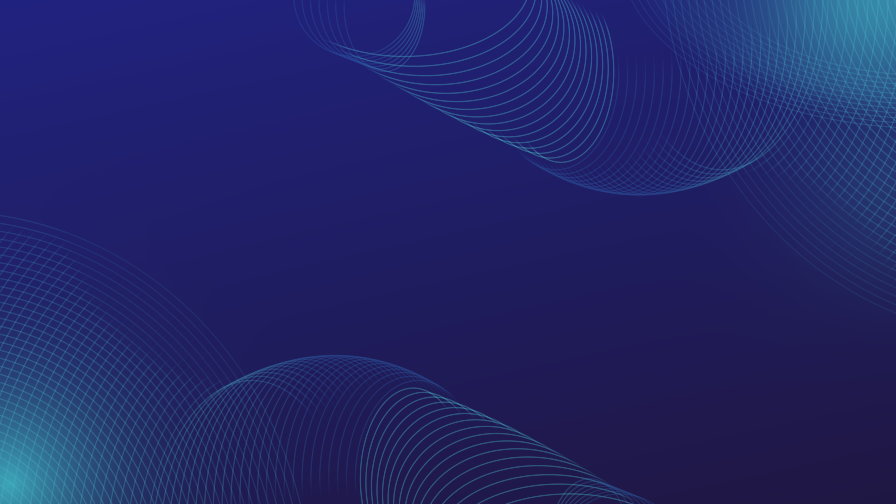
This background is drawn by a WebGL 1 fragment shader. Its source:

```glsl
precision highp float;

uniform vec2 u_resolution;

#define MAX_LINES 36
#define LINE_HALF_WIDTH 0.0003
#define LINE_ALPHA 0.25
#define SKY_BLUE vec3(0.125, 0.135, 0.50)
#define DEEP_PLUM vec3(0.12, 0.09, 0.26)
#define STRAND_CYAN vec3(0.29, 0.74, 0.80)
#define STRAND_BLUE vec3(0.18, 0.40, 0.70)
#define GLOW_TEAL vec3(0.24, 0.66, 0.73)

// Approximate signed distance to an axis-aligned ellipse
float ellipseDistance(vec2 p, vec2 radius) {
  float k = length(p / radius);
  return k * (k - 1.0) / max(length(p / (radius * radius)), 0.0001);
}

// Ellipse arcs (center, radii) blended between two shapes along a bowed path,
// kept where the normal faces "facing"
float arcFamily(vec2 p, vec4 first, vec4 last, float bow, vec2 facing, float cutoff, float count) {
  float pixel = 1.0 / u_resolution.y;
  float coverage = 0.0;
  for (int i = 0; i < MAX_LINES; i++) {
    if (float(i) >= count) break;
    float t = float(i) / (count - 1.0);
    vec4 shape = mix(first, last, t);
    shape.y += 4.0 * bow * t * (1.0 - t);
    vec2 q = p - shape.xy;
    vec2 normal = normalize(q / shape.zw + 0.00001);
    float visible = smoothstep(cutoff, cutoff + 0.3, dot(normal, normalize(facing)));
    float d = abs(ellipseDistance(q, shape.zw));
    float line = 1.0 - smoothstep(LINE_HALF_WIDTH, LINE_HALF_WIDTH + pixel, d);
    coverage += (1.0 - coverage) * line * visible * LINE_ALPHA;
  }
  return coverage;
}

void addTint(inout vec3 color, vec3 tint, float amount) {
  color = mix(color, tint, clamp(amount, 0.0, 1.0));
}

// One rippling ribbon: a broad mesh on the left, narrowing to the right
void addRibbon(inout vec3 color, vec2 p) {
  if (p.y > 0.64 || p.x > 1.36) return;

  // Mesh, brighter towards its root and hollowed above the pinch
  float sheet = 1.0 - smoothstep(-0.06, 0.0, ellipseDistance(p - vec2(-0.1, -0.2), vec2(0.72, 0.78)));
  float hollow = 1.0 - smoothstep(-0.02, 0.02, ellipseDistance(p - vec2(0.45, 0.66), vec2(0.34, 0.42)));
  float nearRoot = 1.0 - smoothstep(0.25, 0.62, length(p * vec2(1.25, 1.0)));
  vec3 meshTint = mix(STRAND_BLUE, STRAND_CYAN, 0.4 + 0.6 * nearRoot);
  float rows = arcFamily(p, vec4(-0.1, -0.2, 0.18, 0.24), vec4(-0.1, -0.2, 0.72, 0.78),
                         0.0, vec2(0.7, 0.7), 0.3, 36.0);
  float columns = arcFamily(p, vec4(0.5, -0.1, 0.21, 0.36), vec4(0.58, -0.18, 0.83, 1.02),
                            0.0, vec2(-0.8, 0.6), 0.3, 28.0);
  addTint(color, meshTint, rows * (0.8 + 0.2 * nearRoot) * (1.0 - 0.35 * hollow));
  addTint(color, meshTint, columns * sheet * (0.8 + 0.2 * nearRoot) * (1.0 - 0.9 * hollow));

  // Middle swell
  float swell = arcFamily(p, vec4(0.5, -0.1, 0.20, 0.345), vec4(0.83, 0.05, 0.125, 0.195),
                          0.05, vec2(-0.5, 0.87), 0.3, 24.0);
  addTint(color, mix(STRAND_CYAN, STRAND_BLUE, smoothstep(0.4, 0.66, p.x)), swell);

  // Bright open arches
  float arches = arcFamily(p, vec4(0.82, 0.05, 0.105, 0.18), vec4(1.13, -0.13, 0.25, 0.15),
                           0.022, vec2(-0.7, 0.7), 0.05, 16.0);
  addTint(color, STRAND_CYAN, arches * 1.45);

  // Tail
  float tail = arcFamily(p, vec4(1.17, -0.08, 0.08, 0.13), vec4(1.23, -0.1, 0.12, 0.12),
                         0.0, vec2(0.0, 1.0), -0.2, 7.0);
  addTint(color, mix(STRAND_CYAN, STRAND_BLUE, smoothstep(1.1, 1.2, p.x)), tail);
}

void main() {
  vec2 p = gl_FragCoord.xy / u_resolution.y;
  float width = u_resolution.x / u_resolution.y;
  vec2 fromRight = vec2(p.x - width, p.y);

  // Background gradient
  float shade = 0.72 * (1.0 - p.y) + 0.28 * p.x / width;
  vec3 color = mix(SKY_BLUE, DEEP_PLUM, shade);

  // Lower left glow
  vec2 rootOffset = p - vec2(0.0, 0.04);
  float lowerGlow = exp(-dot(rootOffset, rootOffset) / 0.05);
  float lowerCore = exp(-9.0 * length(p - vec2(0.02, 0.04)));
  addTint(color, GLOW_TEAL, 0.48 * lowerGlow + 0.5 * lowerCore);

  // Upper right glow under a curved veil
  float veilEdge = ellipseDistance(fromRight - vec2(0.07, 1.1), vec2(0.62, 0.355));
  float veil = 1.0 - smoothstep(-0.07, 0.01, veilEdge);
  vec2 cornerOffset = (fromRight - vec2(-0.03, 1.0)) * vec2(1.0, 1.25);
  float upperGlow = exp(-dot(cornerOffset, cornerOffset) / 0.055);
  addTint(color, GLOW_TEAL, veil * (0.06 + 0.7 * upperGlow));
  vec2 sideOffset = fromRight - vec2(0.0, 0.64);
  addTint(color, GLOW_TEAL, 0.18 * exp(-dot(sideOffset, sideOffset) / 0.04));

  // Strands along the veil
  float veilLines = arcFamily(fromRight, vec4(0.07, 1.1, 0.46, 0.25), vec4(0.07, 1.1, 0.62, 0.355),
                              0.0, vec2(-0.6, -0.8), 0.2, 12.0);
  addTint(color, mix(STRAND_BLUE, STRAND_CYAN, smoothstep(-0.5, 0.0, fromRight.x)), veilLines * 0.75);

  // Two ribbons, the second turned by half a circle
  addRibbon(color, p);
  addRibbon(color, vec2(0.155, 0.908) - fromRight);

  gl_FragColor = vec4(color, 1.0);
}
```
